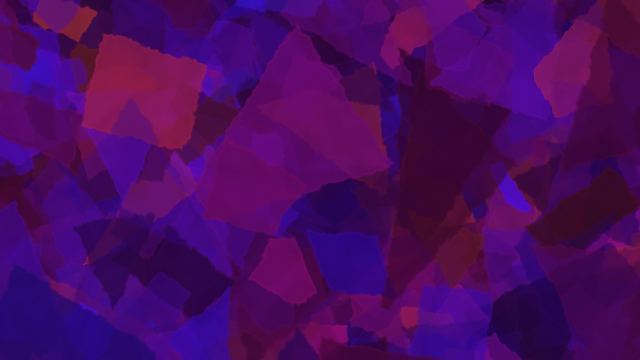
This background is drawn by a Shadertoy shader. Its source:

```glsl
const float TAU = 6.2831853;

vec4 hash4(vec3 p) {
    vec4 q = fract(p.xyzx * vec4(0.1031, 0.1030, 0.0973, 0.1099));
    q += dot(q, q.wzxy + 33.33);
    return fract((q.xxyz + q.yzzw) * q.zywx);
}

mat2 rotation(float a) {
    return mat2(cos(a), sin(-a), sin(a), cos(a));
}

// Layered sines that fray straight edges
vec2 fray(vec2 p) {
    vec2 w = 0.0045 * sin(p.yx * 41.0 + 2.0 * sin(p * 23.0));
    w += 0.0025 * sin(p.yx * 117.0 + 2.5 * sin(p * 71.0));
    return w + 0.0012 * sin(p.yx * 290.0 + 2.0 * sin(p * 183.0));
}

// Irregular convex polygon, measured in cell units
float shard(vec2 p, vec3 id) {
    vec4 shape = hash4(id + 17.0);
    p = rotation(shape.x * TAU) * p;
    p.x *= mix(0.75, 1.7, shape.y * shape.y);
    float sides = 3.0 + floor(shape.z * 2.7);
    float d = length(p) - 0.9;
    for (float i = 0.0; i < 5.0; i++) {
        if (i >= sides) break;
        vec4 edge = hash4(id + vec3(31.0, 7.0 * i, 53.0));
        float a = (i + 0.36 * (edge.x - 0.5)) * TAU / sides;
        d = max(d, dot(p, vec2(cos(a), sin(a))) - mix(0.16, 0.5, edge.y));
    }
    return d;
}

// Blue through violet to ember red, at varied brightness
vec3 dye(float hue, float light) {
    vec3 c = mix(vec3(0.16, 0.025, 0.70), vec3(0.46, 0.035, 0.23), hue);
    c += vec3(0.07, 0.11, -0.06) * smoothstep(0.84, 1.0, hue);
    c.g += 0.05 * smoothstep(0.12, 0.0, hue);
    return c * mix(0.38, 1.42, light);
}

void mainImage(out vec4 fragColor, in vec2 fragCoord) {
    vec2 uv = fragCoord / iResolution.y;
    float soft = 1.0 / iResolution.y + 0.001;
    vec3 col = vec3(0.25, 0.025, 0.42);

    // Translucent scraps, stacked on turned grids
    for (float layer = 0.0; layer < 13.0; layer++) {
        float size = mix(0.21, 0.43, fract(layer * 0.618 + 0.3));
        vec2 p = rotation(layer * 2.4) * uv + layer * 3.7 + 20.0;
        p = (p + fray(p)) / size;
        for (float y = -1.0; y <= 1.0; y++)
        for (float x = -1.0; x <= 1.0; x++) {
            vec2 cell = floor(p) + vec2(x, y);
            vec3 id = vec3(cell, layer * 11.0 + 3.0);
            vec4 rnd = hash4(id);
            vec4 tint = hash4(id + 91.0);
            float d = size * shard(p - cell - rnd.xy, id);
            float cover = smoothstep(soft, -soft, d);
            float rim = smoothstep(0.006, 0.0, abs(d + 0.002));
            vec3 paint = dye(tint.x, tint.y) + vec3(0.05, 0.012, 0.0) * rim;
            col = mix(col, paint, cover * mix(0.3, 0.82, rnd.z));
        }
    }

    // Faint mottling of the pigment
    vec2 m = uv * 19.0 + 2.0 * sin(uv.yx * 13.0);
    col *= 1.0 + 0.035 * sin(m.x + sin(m.y * 1.7)) * sin(m.y + sin(m.x * 2.3));
    fragColor = vec4(col, 1.0);
}
```
